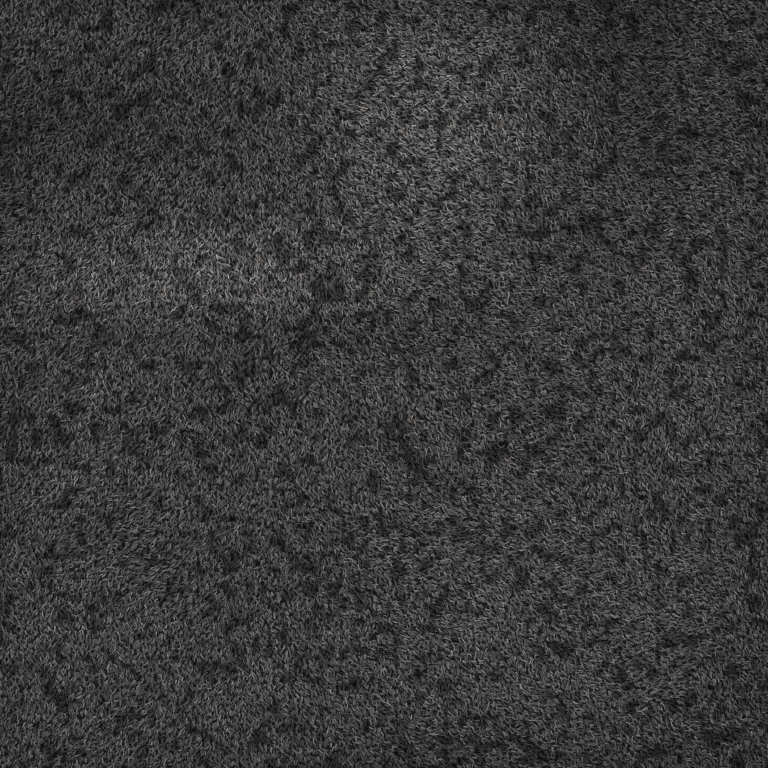
Write a Shadertoy shader that draws this texture.

```glsl
#define CELLS 182.0
#define LAYERS 4
#define HALF_LENGTH 0.62
#define HALF_WIDTH 0.15
#define ANGLE_SPREAD 1.8
#define CLUMP_SCALE 105.0
#define GROUND_TONE 0.09
#define DEEP_TONE 0.165
#define TOP_TONE 0.325
#define SOFTNESS 0.06
#define WARM_GREY vec3(1.025, 0.997, 0.978)
#define COOL_GREY vec3(0.99, 1.0, 1.01)

vec3 hash3(vec3 p) {
    p = fract(p * vec3(0.1031, 0.1030, 0.0973));
    p += dot(p, p.yxz + 33.33);
    return fract((p.xxy + p.yxx) * p.zyx);
}

float noise(vec2 p) {
    vec2 i = floor(p), f = fract(p);
    f = f * f * (3.0 - 2.0 * f);
    float low = mix(hash3(vec3(i, 7.0)).x, hash3(vec3(i + vec2(1, 0), 7.0)).x, f.x);
    float high = mix(hash3(vec3(i + vec2(0, 1), 7.0)).x, hash3(vec3(i + 1.0, 7.0)).x, f.x);
    return mix(low, high, f.y);
}

float blob(vec2 uv, vec2 center, vec2 size) {
    vec2 d = (uv - center) / size;
    return exp(-dot(d, d));
}

// Broad brushed patches and darker borders of the pile
float pileTone(vec2 uv) {
    float tone = 0.96 + 0.10 * noise(uv * vec2(3.0, 6.0) + 4.0)
                      + 0.08 * noise(uv * vec2(8.0, 16.0) + 21.0);
    tone += 0.28 * blob(uv, vec2(0.27, 0.65), vec2(0.17, 0.06));
    tone += 0.26 * blob(uv, vec2(0.56, 0.84), vec2(0.12, 0.18));
    tone -= 0.17 * blob(uv, vec2(0.15, 0.83), vec2(0.28, 0.10));
    tone -= 0.18 * blob(uv, vec2(0.82, 0.86), vec2(0.10, 0.20));
    tone -= 0.14 * blob(uv, vec2(0.40, 0.56), vec2(0.30, 0.03));
    vec2 edge = abs(uv - 0.5) * 2.0;
    return tone - 0.14 * pow(max(edge.x, edge.y), 8.0);
}

// Lean of the pile: rising to the right at left, falling at right
float pileAngle(vec2 uv) {
    float lean = mix(1.1, 2.5, smoothstep(0.15, 0.6, uv.x));
    return lean + 0.9 * (noise(uv * 7.0) - 0.5) + 1.0 * (noise(uv * 38.0) - 0.5);
}

// Coverage of one bent fibre; tip runs from -1 to 1 along it
float fibre(vec2 p, float angle, float halfLength, float bend, float feather, out float tip) {
    float c = cos(angle), s = sin(angle);
    vec2 q = vec2(c * p.x + s * p.y, c * p.y - s * p.x);
    q.y += bend * q.x * q.x;
    tip = clamp(q.x / halfLength, -1.0, 1.0);
    q.x = max(abs(q.x) - halfLength + HALF_WIDTH, 0.0);
    return 1.0 - smoothstep(HALF_WIDTH - feather, HALF_WIDTH + feather, length(q));
}

void mainImage(out vec4 fragColor, in vec2 fragCoord) {
    vec2 uv = fragCoord / iResolution.y;
    vec2 grid = uv * CELLS;
    vec2 home = floor(grid);
    float feather = SOFTNESS + 0.5 * CELLS / iResolution.y;
    float angle = pileAngle(uv);
    vec3 color = GROUND_TONE * COOL_GREY;

    // Fibres stacked from the shaded depth to the lit surface
    for (int layer = 0; layer < LAYERS; layer++) {
        float height = float(layer) / float(LAYERS - 1);
        for (int y = -1; y <= 1; y++)
        for (int x = -1; x <= 1; x++) {
            vec2 cell = home + vec2(x, y);
            vec3 place = hash3(vec3(cell, float(layer) + 1.0));
            vec3 look = hash3(vec3(cell, float(layer) + 31.0));
            float tip;
            float cover = fibre(grid - cell - place.xy,
                                angle + (place.z - 0.5) * ANGLE_SPREAD,
                                HALF_LENGTH * mix(0.65, 1.0, look.x),
                                0.7 * (look.y - 0.5), feather, tip);
            float tone = mix(DEEP_TONE, TOP_TONE, height);
            tone *= 0.76 + 0.44 * look.z + 0.2 * pow(look.z, 8.0) + 0.1 * tip;
            color = mix(color, tone * mix(COOL_GREY, WARM_GREY, look.y + 0.3 * height), cover);
        }
    }

    // Small shaded gaps between tufts
    vec2 tuft = uv * CLUMP_SCALE;
    float clump = noise(tuft) * 0.7 + noise(tuft.yx * 0.73 + 9.0) * 0.3;
    color *= mix(0.62, 1.1, smoothstep(0.15, 0.55, clump));
    fragColor = vec4(color * pileTone(uv), 1.0);
}
```
